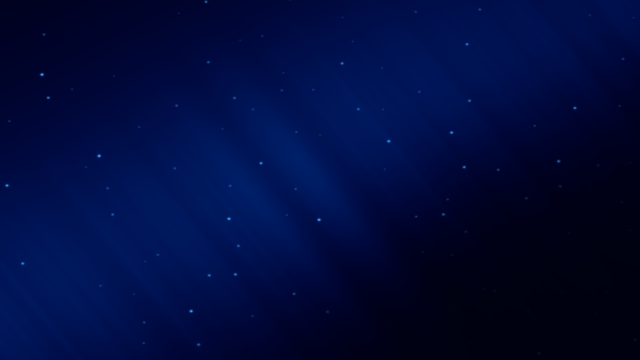
Write a WebGL 2 fragment shader that draws this background.

```glsl
#version 300 es
precision highp float;
// A deep blue night glow: a wide diagonal band rises to the upper right,
// crossed by soft slanted light rays and sprinkled with small cyan stars.
// Light is summed as one scalar, then turned into colour by a simple ramp.

uniform vec2 u_resolution;
out vec4 outColor;

// Positions are in units of the canvas height.
const vec2 BAND_ORIGIN = vec2(0.16, 0.236);
const vec2 BAND_NORMAL = vec2(-0.448, 0.894);
const vec2 RAY_NORMAL = vec2(0.77, 0.63);
const float UPPER_WIDTH = 0.48;
const float LOWER_WIDTH_LEFT = 0.45;
const float LOWER_WIDTH_RIGHT = 0.31;
const vec3 NIGHT = vec3(0.0, 0.002, 0.062);
const vec3 GLOW = vec3(0.0, 0.09, 0.295);
const vec3 STAR_COLOR = vec3(0.26, 0.68, 0.85);
const float STAR_CELL = 0.085;
const float STAR_SHARE = 0.36;
const float STAR_RADIUS = 0.0062;

float hash(vec2 p) {
    return fract(sin(dot(p, vec2(127.1, 311.7))) * 43758.5453);
}

// Smooth noise along one axis, from 0 to 1.
float noise1(float x) {
    float i = floor(x);
    float f = fract(x);
    f = f * f * (3.0 - 2.0 * f);
    return mix(hash(vec2(i, 3.0)), hash(vec2(i + 1.0, 3.0)), f);
}

float bell(float x, float center, float width) {
    float d = (x - center) / width;
    return exp(-d * d);
}

// Diagonal band, narrower on its lower right side.
float bandLight(vec2 p, float d) {
    float lower = mix(LOWER_WIDTH_LEFT, LOWER_WIDTH_RIGHT,
                      smoothstep(0.5, 1.4, p.x));
    float width = mix(lower, UPPER_WIDTH, smoothstep(-0.08, 0.08, d));
    float light = bell(d, 0.0, width);
    light *= 1.0 - 0.2 * smoothstep(0.9, 1.6, p.x);
    // Faint haze left in the upper left corner.
    return light + 0.12 * smoothstep(0.2, 0.7, d);
}

// Slanted rays: broad bright shafts, dark gaps and fine streaks.
float rayLight(vec2 p, float d) {
    float s = dot(p, RAY_NORMAL);
    float shafts = 0.18 * bell(s, 0.985, 0.045) + 0.11 * bell(s, 0.81, 0.05)
                 - 0.05 * bell(s, 0.90, 0.03) - 0.10 * bell(s, 1.065, 0.025)
                 + 0.05 * bell(s, 1.20, 0.06);
    float streaks = 0.09 * (noise1(s * 24.0) - 0.5)
                  + 0.08 * (noise1(s * 65.0) - 0.5);
    return shafts * bell(d, -0.1, 0.34) + streaks * bell(d, -0.15, 0.38);
}

// One star at most per cell, kept clear of the cell edges.
float starLight(vec2 p, float pixel) {
    vec2 cell = floor(p / STAR_CELL);
    vec2 jitter = vec2(hash(cell + 11.3), hash(cell + 47.9));
    vec2 offset = p - (cell + mix(vec2(0.15), vec2(0.85), jitter)) * STAR_CELL;
    float present = step(hash(cell + 5.7), STAR_SHARE);
    float power = hash(cell + 83.1);
    float radius = max(STAR_RADIUS * mix(0.65, 1.0, power), 0.9 * pixel);
    // Stars are slightly wider than tall.
    offset.y *= 1.2;
    float spot = exp(-2.0 * dot(offset, offset) / (radius * radius));
    return present * spot * mix(0.15, 1.0, power * power);
}

void main() {
    vec2 p = gl_FragCoord.xy / u_resolution.y;
    float d = dot(p - BAND_ORIGIN, BAND_NORMAL);

    float light = max(bandLight(p, d) + rayLight(p, d), 0.0);
    // Green grows faster than blue, so dim areas stay pure navy.
    vec3 color = NIGHT + GLOW * vec3(0.0, light * light, light);

    // Stars fade out in the dark lower right corner.
    float starMask = mix(0.12, 1.0, smoothstep(-0.5, -0.2, d));
    color += STAR_COLOR * starLight(p, 1.0 / u_resolution.y) * starMask;

    outColor = vec4(color, 1.0);
}
```
